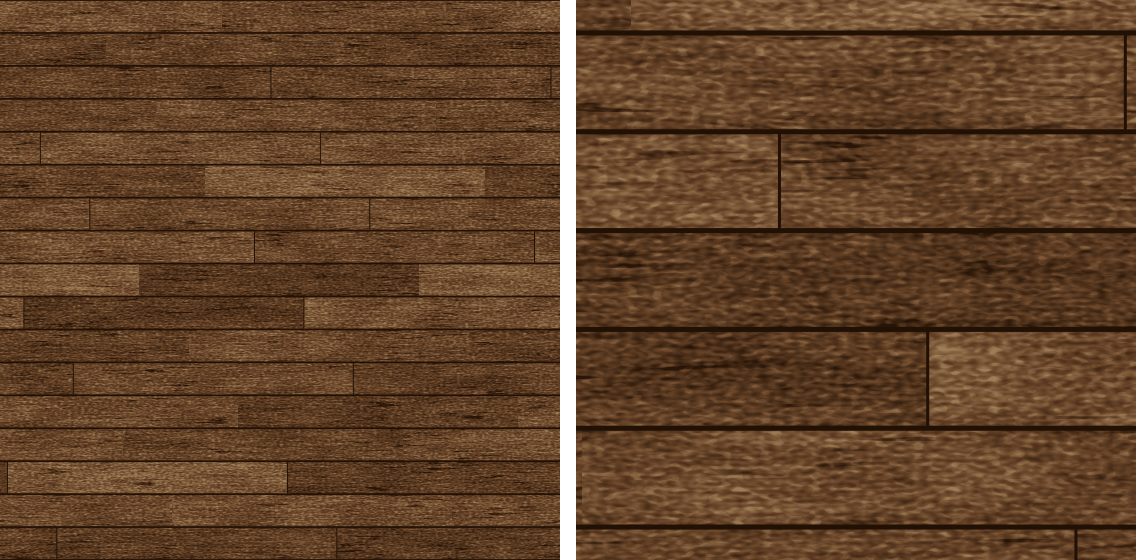
Left, the full canvas; right, a detail of the centre.
Give the GLSL for this texture, as a WebGL 2 fragment shader.

```glsl
#version 300 es
precision highp float;

uniform vec2 u_resolution;
out vec4 outColor;

// Integer hash of a lattice cell, two values in 0..1
vec2 hash2(vec2 cell) {
  uvec2 q = uvec2(ivec2(cell)) * uvec2(1664525u, 1013904223u) + 7919u;
  q.x += q.y * 1664525u;
  q.y += q.x * 1664525u;
  q ^= q >> 16u;
  q.x += q.y * 1664525u;
  q.y += q.x * 1664525u;
  q ^= q >> 16u;
  return vec2(q & 65535u) / 65535.0;
}

float cornerSlope(vec2 cell, vec2 offset) {
  float angle = 6.28318 * hash2(cell).x;
  return dot(vec2(cos(angle), sin(angle)), offset);
}

float gradientNoise(vec2 p) {
  vec2 i = floor(p), f = p - i;
  vec2 s = f * f * f * (f * (f * 6.0 - 15.0) + 10.0);
  vec2 e = vec2(1.0, 0.0);
  return mix(mix(cornerSlope(i, f), cornerSlope(i + e, f - e), s.x),
             mix(cornerSlope(i + e.yx, f - e.yx), cornerSlope(i + 1.0, f - 1.0), s.x), s.y);
}

// Brightness of the wood grain around zero
float woodGrain(vec2 p) {
  p.y += 0.004 * gradientNoise(p * vec2(7.0, 14.0));
  float specks = gradientNoise(p * vec2(163.0, 389.0));
  float fibres = gradientNoise(p * vec2(41.0, 337.0) + 31.0);
  float streaks = gradientNoise(p * vec2(8.0, 229.0) + 57.0);
  float clouds = gradientNoise(p * vec2(9.0, 37.0) + 83.0);

  // Crisp pale flecks
  float flecks = smoothstep(0.08, 0.3, gradientNoise(p * vec2(131.0, 353.0) + 17.0));

  // Thin dark pores gather in loose clusters
  float cluster = smoothstep(-0.1, 0.35, gradientNoise(p * vec2(8.0, 34.0) + 11.0));
  float pores = smoothstep(0.14, 0.4, gradientNoise(p * vec2(19.0, 283.0) + 139.0));

  return 0.17 * specks + 0.11 * fibres + 0.09 * streaks + 0.09 * clouds
       + 0.085 * (flecks - 0.25) - 0.17 * pores * cluster;
}

// Colour ramp indexed by its own red channel
vec3 woodColor(float red) {
  vec3 dark = vec3(0.18, 0.10, 0.04);
  vec3 middle = vec3(0.41, 0.27, 0.16);
  vec3 light = vec3(0.55, 0.42, 0.28);
  return red < 0.41 ? mix(dark, middle, max((red - 0.18) / 0.23, -0.1))
                    : mix(middle, light, min((red - 0.41) / 0.14, 1.5));
}

float lineCoverage(float distance, float halfWidth, float pixel) {
  return clamp((halfWidth - distance) / pixel + 0.5, 0.0, 1.0);
}

void main() {
  vec2 uv = gl_FragCoord.xy / u_resolution;
  vec2 pixel = 1.0 / u_resolution;

  // Seventeen rows of two planks, each row shifted by 7/17 of a plank
  float row = floor(uv.y * 17.0);
  float rowY = fract(uv.y * 17.0);
  float shift = fract(0.203 + row * 7.0 / 17.0);
  float along = uv.x * 2.0 - shift;
  vec2 plank = vec2(mod(floor(along), 2.0), row);
  vec2 local = vec2(fract(along) / 2.0, rowY / 17.0);

  float seam = min(rowY, 1.0 - rowY) / 17.0;
  float joint = min(local.x, 0.5 - local.x);

  // Each plank has its own tone and its own piece of grain
  vec2 random = hash2(plank + 211.0);
  float tone = 0.432 + 0.16 * (random.x - 0.55);
  vec2 grainOrigin = vec2(plank.x * 3.0 + random.y, row * 0.37 + random.x);
  float red = tone + woodGrain(local + grainOrigin) - 0.06 * exp(-seam / 0.0022);

  // Dark gaps run along every row; only half the rows show end gaps
  float gap = lineCoverage(seam, 0.0015, pixel.y);
  float hasEndGap = step(fract(shift + 0.13), 0.5);
  gap = max(gap, hasEndGap * lineCoverage(joint, 0.0009, pixel.x));

  outColor = vec4(mix(woodColor(red), vec3(0.13, 0.065, 0.02), gap), 1.0);
}
```
